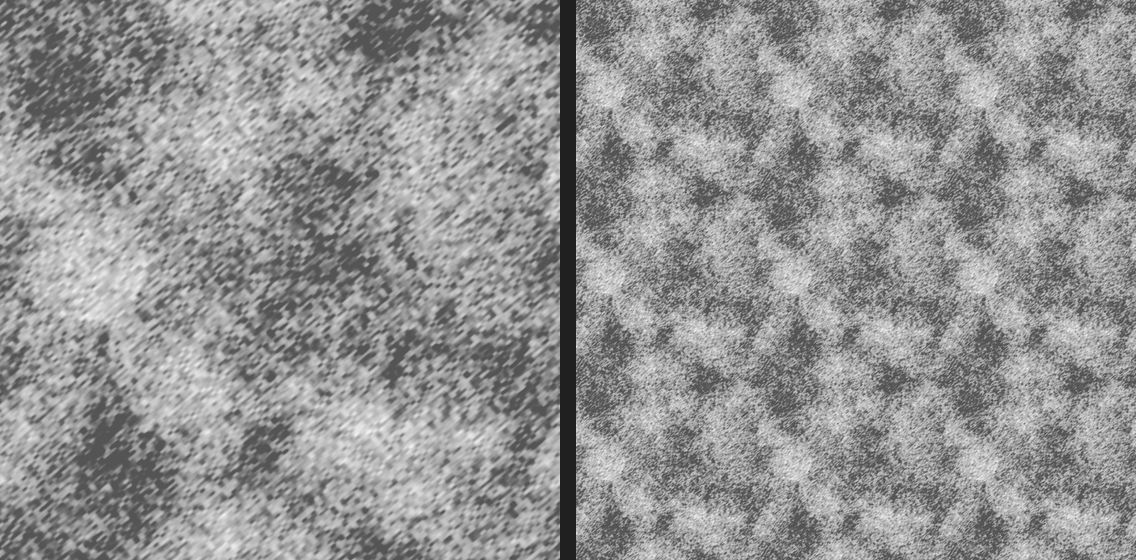
Left, the tile; right, the same tile 3 across and 3 down.
Write a Shadertoy shader that draws this texture.

```glsl
// Grey weathered stone: soft cloudy patches under a fine slanted grain.
// Layered sines and wrapped noise make a height field, a tone curve makes greys.
// Noise lattices are integer transforms of the tile, so every layer wraps.

const float TAU = 6.2831853;
const float DARK_GREY = 0.33;
const float MID_GREY = 0.67;
const float HIGHLIGHT_GAIN = 0.09;

// Integer hash to the range 0..1
float hash(ivec2 id, int seed) {
    uint h = uint(id.x) * 1597334677u ^ uint(id.y) * 3812015801u;
    h ^= uint(seed) * 2654435769u;
    h = (h ^ (h >> 16)) * 2146121005u;
    h = (h ^ (h >> 15)) * 2221713035u;
    return float((h ^ (h >> 16)) >> 8) / 16777216.0;
}

// Lattice rows are m.xy and m.zw; cells one tile apart share the same value
float latticeValue(ivec2 cell, ivec4 m, int seed) {
    int det = m.x * m.w - m.y * m.z;
    ivec2 id = ivec2(m.w * cell.x - m.y * cell.y, m.x * cell.y - m.z * cell.x);
    return 2.0 * hash((id + 16 * det) % det, seed) - 1.0;
}

// Value noise in -1..1 on a rotated or stretched lattice
float wrappedNoise(vec2 uv, ivec4 m, int seed) {
    vec4 rows = vec4(m);
    vec2 p = vec2(dot(rows.xy, uv), dot(rows.zw, uv));
    ivec2 c = ivec2(floor(p));
    vec2 f = fract(p);
    f = f * f * f * (f * (f * 6.0 - 15.0) + 10.0);
    float low = mix(latticeValue(c, m, seed),
                    latticeValue(c + ivec2(1, 0), m, seed), f.x);
    float high = mix(latticeValue(c + ivec2(0, 1), m, seed),
                     latticeValue(c + ivec2(1, 1), m, seed), f.x);
    return mix(low, high, f.y);
}

// Octaves whose lattice turns and grows by the whole-number step (2, 1)
float clouds(vec2 uv, ivec2 axis, float gain, int seed) {
    float sum = 0.0;
    float amplitude = 1.0;
    for (int i = 0; i < 4; i++) {
        sum += amplitude * wrappedNoise(uv, ivec4(axis, -axis.y, axis.x), seed + i);
        axis = ivec2(2 * axis.x - axis.y, axis.x + 2 * axis.y);
        amplitude *= gain;
    }
    return sum;
}

// Broad light and dark sweeps
float sweeps(vec2 uv) {
    return sin(TAU * dot(uv, vec2(1.0, 2.0)) + 0.6)
         + sin(TAU * dot(uv, vec2(2.0, -1.0)) + 2.4)
         + sin(TAU * dot(uv, vec2(3.0, 2.0)) + 4.1);
}

// Sparse round pits, at most one per cell
float pits(vec2 uv, int count, float share, int seed) {
    vec2 p = uv * float(count);
    ivec2 cell = ivec2(floor(p)) % count;
    vec2 centre = 0.25 + 0.5 * vec2(hash(cell, seed), hash(cell, seed + 1));
    float present = step(hash(cell, seed + 2), share);
    return present * (1.0 - smoothstep(0.08, 0.22, distance(fract(p), centre)));
}

// Dark flecks flatten out, middle greys separate, highlights rise gently
float toneCurve(float height) {
    return mix(DARK_GREY, MID_GREY, smoothstep(-1.9, 0.75, height))
         + HIGHLIGHT_GAIN * max(height - 0.45, 0.0);
}

void mainImage(out vec4 fragColor, in vec2 fragCoord) {
    vec2 uv = fragCoord / iResolution.xy;

    // Patches, with the sweeps bent to look irregular
    vec2 bend = vec2(wrappedNoise(uv, ivec4(4, 3, -3, 4), 31),
                     wrappedNoise(uv, ivec4(4, 3, -3, 4), 47));
    float height = 0.27 * sweeps(uv + 0.08 * bend);
    height += clouds(uv, ivec2(5, 4), 0.7, 5);

    // Short flecks rising to the right
    height += 1.4 * wrappedNoise(uv, ivec4(73, 61, -122, 146), 61);
    height += 0.8 * wrappedNoise(uv, ivec4(51, 32, -66, 106), 73);

    height -= 1.2 * pits(uv, 14, 0.1, 89);

    fragColor = vec4(vec3(toneCurve(height)), 1.0);
}
```
